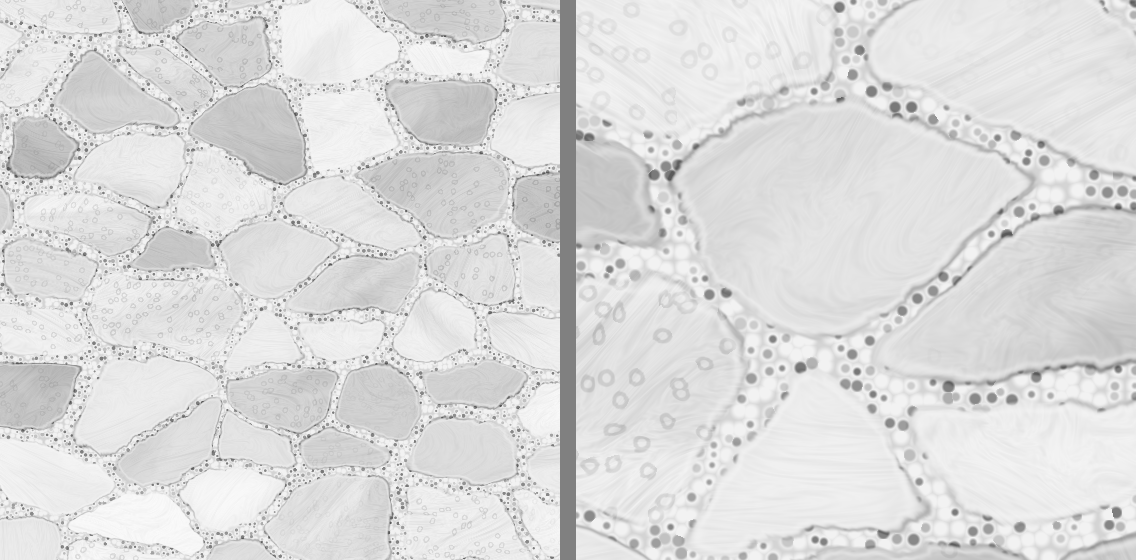
Left: the whole. Right: its middle third, enlarged.
Reproduce this texture map procedurally as a Shadertoy shader.

```glsl
vec2 hash2(vec2 p) {
    p = vec2(dot(p, vec2(127.1, 311.7)), dot(p, vec2(269.5, 183.3)));
    return fract(sin(p) * 43758.5);
}

mat2 rotation(float angle) {
    float c = cos(angle), s = sin(angle);
    return mat2(c, s, -s, c);
}

// Layered sines, each octave bent, turned and doubled in frequency
float layers(vec2 p) {
    float sum = 0.0, amplitude = 0.5;
    for (int i = 0; i < 6; i++) {
        p += 0.55 * sin(p.yx * 1.3 + float(i) * 1.7);
        p = mat2(1.6, 1.2, -1.2, 1.6) * p + 3.1;
        sum += amplitude * sin(p.x + sin(p.y));
        amplitude *= 0.54;
    }
    return sum;
}

// Cellular noise: distance to the nearest point, and that point's random value
vec2 grains(vec2 p) {
    vec2 cell = floor(p), nearest = vec2(9.0, 0.0);
    for (int y = -1; y <= 1; y++)
    for (int x = -1; x <= 1; x++) {
        vec2 id = cell + vec2(x, y);
        float d = length(id + 0.15 + 0.7 * hash2(id) - p);
        if (d < nearest.x) nearest = vec2(d, hash2(id + 71.3).x);
    }
    return nearest;
}

// Site position in xy, size weight in z
vec3 stoneSite(vec2 id) {
    return vec3(id + 0.08 + 0.84 * hash2(id), 0.32 * hash2(id + 37.7).x);
}

// Weighted cells: stone id in xy, rounded distance to the joint in z
vec3 stones(vec2 uv) {
    vec2 grid = vec2(5.5, 8.5), p = uv * grid, cell = floor(p), own = cell;
    float best = 99.0;
    for (int y = -2; y <= 2; y++)
    for (int x = -2; x <= 2; x++) {
        vec3 site = stoneSite(cell + vec2(x, y));
        float d = dot(site.xy - p, site.xy - p) - site.z;
        if (d < best) { best = d; own = cell + vec2(x, y); }
    }
    vec3 home = stoneSite(own);
    float total = 0.0;
    for (int y = -2; y <= 2; y++)
    for (int x = -2; x <= 2; x++) {
        vec2 id = cell + vec2(x, y);
        if (id == own) continue;
        vec3 site = stoneSite(id);
        float d = dot(site.xy - p, site.xy - p) - site.z;
        float border = 0.5 * (d - best) / length((site.xy - home.xy) / grid * grid * grid);
        total += exp(-border * 160.0);
    }
    return vec3(own, -log(total + 1e-9) / 160.0);
}

void mainImage(out vec4 fragColor, in vec2 fragCoord) {
    vec2 uv = fragCoord / iResolution.y;

    // Stone outlines, made uneven
    vec2 bent = uv + 0.022 * vec2(layers(uv * 5.0), layers(uv.yx * 5.0 + 8.0));
    vec3 stone = stones(bent);
    float edge = stone.z;
    vec2 look = hash2(stone.xy + 5.3), wear = hash2(stone.xy + 19.1);

    // Grain of each stone runs in its own direction
    vec2 q = rotation((look.y - 0.5) * 1.8) * uv * vec2(8.0, 15.0) + stone.xy * 7.3;
    float relief = layers(q);
    float crease = length(vec2(layers(q + vec2(0.03, 0.0)), layers(q + vec2(0.0, 0.03))) - relief);
    float blotch = smoothstep(-0.1, 0.9, layers(q * 0.45 + 4.0));

    // Stone face: own tone, stains, creases and shaded rim
    float face = mix(0.98, 0.79, pow(look.x, 1.7));
    face -= mix(0.03, 0.10, wear.x) * blotch;
    face -= min(mix(0.12, 0.30, wear.y) * crease, 0.22);
    face -= 0.07 * wear.x * exp(-max(edge, 0.0) / 0.014);

    // Small ringed pits on the worn stones
    vec2 pit = grains(uv * 72.0 + 0.5 * relief);
    float ring = 1.0 - smoothstep(0.04, 0.14, abs(pit.x - 0.28));
    face -= 0.09 * ring * step(0.6, pit.y) * smoothstep(0.45, 0.9, wear.y);

    // Pale mortar with dark grains
    float width = 0.0075 + 0.005 * layers(uv * 4.0 + 2.0);
    vec2 grain = grains(uv * 115.0);
    float size = mix(0.18, 0.42, fract(grain.y * 7.0));
    float dots = (1.0 - smoothstep(size - 0.12, size + 0.12, grain.x)) * step(0.42, grain.y);
    float mortar = 0.95 - 0.12 * smoothstep(0.3, 0.8, grain.x);
    float tone = mix(mortar, face, smoothstep(width - 0.0015, width + 0.0015, edge));
    float nearJoint = 1.0 - smoothstep(width, width + 0.004, edge);
    tone -= nearJoint * dots * mix(0.12, 0.48, fract(grain.y * 13.0));

    // Broken dark line and light halo along the joint
    float line = exp(-pow((edge - width - 0.0015) / 0.0016, 2.0));
    float halo = exp(-pow((edge - width - 0.0055) / 0.002, 2.0));
    tone -= 0.17 * line * smoothstep(-0.5, 0.5, relief);
    tone = mix(tone, 0.97, 0.4 * halo);

    fragColor = vec4(vec3(clamp(tone, 0.35, 0.98)), 1.0);
}
```
